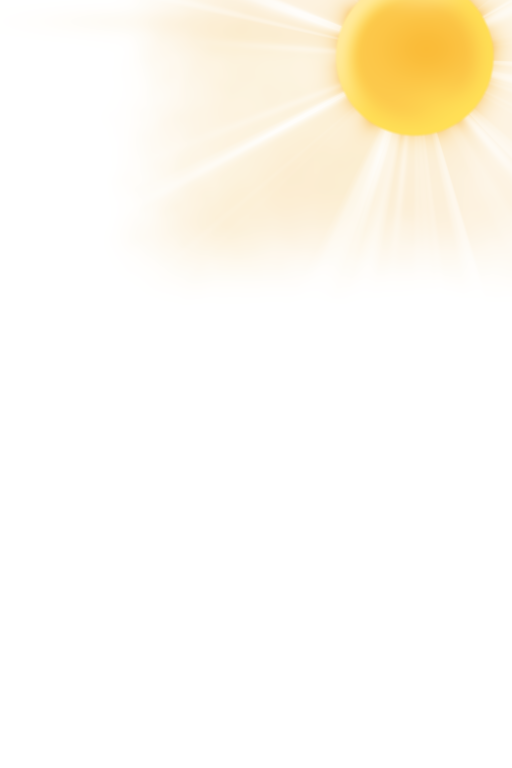
Give the GLSL for this background, as a Shadertoy shader.

```glsl
// A glossy golden sun in the upper right corner, with pale rays over a cream haze fading to white.

const vec2 SUN_CENTER = vec2(0.540, 0.926);
const float SUN_RADIUS = 0.1025;

const vec3 WHITE = vec3(1.0);
const vec3 CREAM = vec3(0.985, 0.935, 0.815);
const vec3 PEACH = vec3(0.985, 0.900, 0.790);
const vec3 AMBER = vec3(0.980, 0.735, 0.220);
const vec3 GOLD = vec3(0.990, 0.790, 0.300);
const vec3 LEMON = vec3(1.000, 0.885, 0.340);
const vec3 PALE_RIM = vec3(1.000, 0.915, 0.610);
const vec3 CORONA = vec3(0.980, 0.780, 0.400);

float hash(vec2 p) {
    p = fract(p * vec2(123.34, 456.21));
    p += dot(p, p + 45.32);
    return fract(p.x * p.y);
}

float noise(vec2 p) {
    vec2 cell = floor(p);
    vec2 f = fract(p);
    f = f * f * (3.0 - 2.0 * f);
    float low = mix(hash(cell), hash(cell + vec2(1, 0)), f.x);
    float high = mix(hash(cell + vec2(0, 1)), hash(cell + vec2(1, 1)), f.x);
    return mix(low, high, f.y);
}

float fbm(vec2 p) {
    float sum = 0.0;
    float gain = 0.55;
    for (int i = 0; i < 4; i++) {
        sum += gain * noise(p);
        p = mat2(1.6, 1.2, -1.2, 1.6) * p;
        gain *= 0.5;
    }
    return sum;
}

// Soft elliptical spot, 1 at its centre
float spot(vec2 p, vec2 center, vec2 size) {
    vec2 d = (p - center) / size;
    return exp(-dot(d, d));
}

// Tapered beam leaving the sun at an angle in degrees
float beam(vec2 q, float degrees_, float width, float reach) {
    float a = radians(degrees_);
    vec2 dir = vec2(cos(a), sin(a));
    float along = dot(q, dir);
    float across = dot(q, vec2(-dir.y, dir.x));
    float w = width * (0.6 + 2.0 * max(along, 0.0));
    float fade = 1.0 - smoothstep(SUN_RADIUS, reach, along);
    return exp(-across * across / (w * w)) * fade * step(0.0, along);
}

// Cream haze with clouded edges and a wisp along the top
float hazeAmount(vec2 p) {
    float cloud = fbm(p * 9.0 + 3.0);
    float ragged = (cloud - 0.5) * 0.09;
    float left = smoothstep(0.13, 0.32, p.x + ragged);
    float bottom = smoothstep(0.605, 0.755, p.y + ragged * 0.4);
    float haze = left * bottom * (0.48 + 0.40 * cloud);
    haze += 0.24 * spot(p, vec2(0.30, 0.695), vec2(0.085, 0.05));
    haze += 0.25 * spot(p, vec2(0.42, 0.78), vec2(0.09, 0.07));
    haze += 0.30 * spot(p, vec2(0.36, 0.955), vec2(0.13, 0.025));
    haze += 0.22 * spot(p, vec2(0.18, 0.972), vec2(0.12, 0.017));
    haze *= 1.0 - 0.30 * smoothstep(0.56, 0.67, p.x);
    return clamp(haze, 0.0, 1.0);
}

// White streaks: broad beams plus fine angular noise
float rayAmount(vec2 q) {
    float angle = atan(q.y, -q.x);
    float fine = noise(vec2(angle * 26.0, 2.0)) * noise(vec2(angle * 11.0, 7.0));
    float rays = 0.55 * smoothstep(0.25, 0.8, fine);
    rays += 0.95 * beam(q, 160.0, 0.0085, 0.36);
    rays += 0.45 * beam(q, 176.0, 0.0050, 0.34);
    rays += 0.90 * beam(q, 208.5, 0.0070, 0.46);
    rays += 0.40 * beam(q, 201.0, 0.0050, 0.48);
    rays += 0.95 * beam(q, 252.0, 0.0085, 0.36);
    rays += 0.50 * beam(q, 264.0, 0.0050, 0.36);
    rays += 0.85 * beam(q, -49.0, 0.0080, 0.32);
    rays += 0.85 * beam(q, -13.0, 0.0080, 0.26);
    rays += 0.80 * beam(q, 26.0, 0.0090, 0.26);
    return clamp(rays, 0.0, 1.0);
}

// Shaded disc; s is the position in sun radii
vec3 sunColor(vec2 s) {
    float r = length(s);
    vec3 color = mix(GOLD, AMBER, spot(s, vec2(0.15, 0.10), vec2(0.55, 0.42)));
    color = mix(color, LEMON, smoothstep(0.62, 1.0, r) * 0.85);
    color = mix(color, LEMON, 0.55 * spot(s, vec2(0.42, -0.68), vec2(0.48, 0.30)));
    float upperLeft = smoothstep(-0.1, 0.9, dot(s, vec2(-0.78, 0.62)));
    color = mix(color, PALE_RIM, smoothstep(0.68, 0.96, r) * upperLeft);
    return mix(color, PALE_RIM, 0.35 * spot(s, vec2(0.1, 0.75), vec2(0.5, 0.16)));
}

void mainImage(out vec4 fragColor, in vec2 fragCoord) {
    vec2 p = fragCoord / iResolution.y;
    vec2 q = p - SUN_CENTER;
    float edge = length(q) - SUN_RADIUS;

    // Haze and rays
    vec3 tint = mix(CREAM, PEACH, 0.55 * noise(p * 13.0));
    vec3 color = mix(WHITE, tint, hazeAmount(p));
    float rays = rayAmount(q);
    color = mix(color, WHITE, rays * 0.85);

    // Flickering corona around the rim
    float flicker = 0.4 + 0.6 * noise(normalize(q + 1e-5) * 7.0 + 5.0);
    float corona = exp(-max(edge, 0.0) / 0.012) * flicker;
    color = mix(color, CORONA, corona * (1.0 - 0.6 * rays) * 0.85);

    // Sun disc
    float soft = max(0.0025, 1.0 / iResolution.y);
    float disc = 1.0 - smoothstep(-soft, soft, edge);
    color = mix(color, sunColor(q / SUN_RADIUS), disc);
    fragColor = vec4(color, 1.0);
}
```
